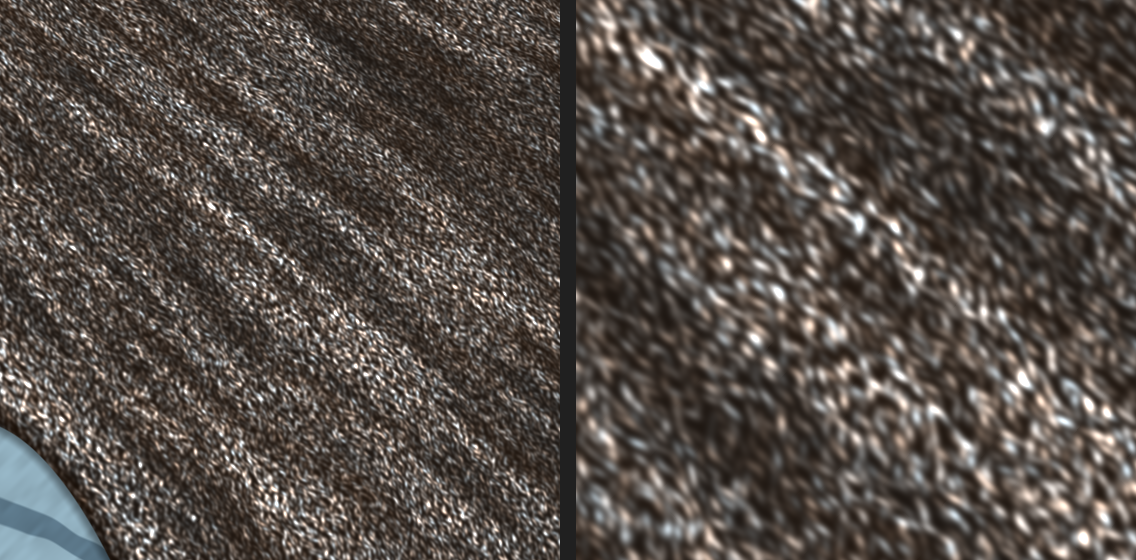
Left, the full canvas; right, a detail of the centre.
Reproduce this texture procedurally as a three.js fragment shader.

```glsl
// Draped dark brown tweed with diagonal ribs, and a patch of painted blue in the lower left corner.
varying vec2 vUv;

const vec2 FAN_CENTRE = vec2(-2.56, 3.07);   // far point the ribs spread from
const float FAN_RADIUS = 4.0;
const float FAN_ANGLE = -0.6986;             // angle of the rib through the middle
const vec2 GRAIN_SIZE = vec2(0.0086, 0.0063);
const float GRAIN_GROWTH = 0.25;             // grains get larger towards the lower left
const float GRAIN_TILT = -0.4;
const float GRAIN_TURN = 1.5;                // random spread of the tilt
const float BASE_TONE = 0.085;
const float GRAIN_TONE = 0.41;
const vec3 WARMTH = vec3(0.033, 0.0, -0.024);
const vec3 TINT_AXIS = vec3(0.05, 0.0, -0.035);
const vec3 LIGHT_BLUE = vec3(0.57, 0.69, 0.75);
const vec3 DEEP_BLUE = vec3(0.36, 0.47, 0.54);
const float EDGE_BLUR = 0.0018;

float hash(vec2 p) {
  vec3 q = fract(p.xyx * vec3(0.1031, 0.1030, 0.0973));
  q += dot(q, q.yzx + 33.33);
  return fract((q.x + q.y) * q.z);
}

float noise(vec2 p) {
  vec2 i = floor(p);
  vec2 f = fract(p);
  f = f * f * (3.0 - 2.0 * f);
  return mix(mix(hash(i), hash(i + vec2(1.0, 0.0)), f.x),
             mix(hash(i + vec2(0.0, 1.0)), hash(i + vec2(1.0, 1.0)), f.x), f.y);
}

// Soft band of the given half width around a centre.
float band(float x, float centre, float halfWidth) {
  float d = (x - centre) / halfWidth;
  return exp(-d * d);
}

// x runs along the ribs, y across them.
vec2 ribSpace(vec2 p) {
  vec2 d = p - FAN_CENTRE;
  vec2 r = vec2(length(d) - FAN_RADIUS, FAN_RADIUS * (atan(d.y, d.x) - FAN_ANGLE));
  r.y += 0.014 * (noise(p * 6.0) - 0.5) + 0.004 * (noise(p * 26.0) - 0.5);
  return r;
}

// Randomly turned elliptical stitches: x is brightness, y is tint.
vec2 grains(vec2 r) {
  vec2 q = r * (1.0 + GRAIN_GROWTH * r.y) / GRAIN_SIZE;
  vec2 cell = floor(q);
  vec2 sum = vec2(0.0);
  for (int j = -1; j <= 1; j++) {
    for (int i = -1; i <= 1; i++) {
      vec2 id = cell + vec2(float(i), float(j));
      vec2 jitter = vec2(hash(id + 7.3), hash(id + 51.7));
      vec2 d = q - id - 0.5 - 0.8 * (jitter - 0.5);
      float a = GRAIN_TILT + GRAIN_TURN * (hash(id + 93.1) - 0.5);
      float c = cos(a);
      float s = sin(a);
      vec2 e = vec2(c * d.x + s * d.y, c * d.y - s * d.x) * vec2(0.8, 1.25);
      float glow = hash(id + 140.9);
      float weight = mix(0.33, 1.4, glow * glow) * exp(-4.0 * dot(e, e));
      sum += weight * vec2(1.0, hash(id + 211.5) - 0.5);
    }
  }
  return sum;
}

// Light on the ribs, the thin threads and the broad folds.
float clothShade(vec2 r) {
  float rib = 0.6 * noise(r * vec2(4.0, 34.0) + 20.0) + 0.4 * noise(r * vec2(7.0, 95.0) + 60.0);
  float shade = mix(0.5, 1.5, smoothstep(0.2, 0.8, rib));
  shade *= 0.82 + 0.36 * noise(r * vec2(1.5, 7.0) + 40.0);
  shade *= 1.0 - 0.6 * band(r.y, 0.42, 0.032);
  shade *= 1.0 + 0.2 * band(r.y, 0.35, 0.025);
  shade *= 1.0 - 0.45 * band(r.y, -0.23, 0.018) * band(r.x, -0.1, 0.25);
  return shade;
}

vec3 cloth(vec2 p, float edge) {
  vec2 r = ribSpace(p);
  vec2 grain = grains(r);
  float shade = clothShade(r);
  float hem = smoothstep(0.0, 0.045, edge + 0.012 * (noise(p * 60.0) - 0.5));
  shade *= mix(0.25, 1.0, hem) * (1.0 + 0.2 * band(edge, 0.065, 0.02));
  float tone = BASE_TONE * mix(0.65, 1.0, hem) + GRAIN_TONE * grain.x * shade;
  float patchTint = 0.5 * (noise(r * vec2(6.0, 40.0) + 80.0) - 0.5);
  return vec3(tone) + WARMTH + TINT_AXIS * (2.0 * grain.y * shade + patchTint);
}

vec3 paintedBlue(vec2 p, float edge) {
  float wobble = 0.012 * (noise(p * 22.0) - 0.5);
  float stripe = abs(p.y - 0.09 + 0.3 * p.x + 1.2 * p.x * p.x + wobble);
  vec3 colour = mix(DEEP_BLUE, LIGHT_BLUE, smoothstep(0.019, 0.025, stripe));
  float brush = noise(vec2(p.x + p.y, p.y - p.x) * vec2(18.0, 70.0));
  return colour * (0.93 + 0.12 * brush) * mix(0.62, 1.0, smoothstep(0.0, 0.022, -edge));
}

void main() {
  // Signed distance to the curved hem, positive on the cloth.
  float slope = 0.45 + 7.7 * vUv.x;
  float hemLine = 0.238 - 0.45 * vUv.x - 3.85 * vUv.x * vUv.x;
  float edge = (vUv.y - hemLine) / sqrt(1.0 + slope * slope);

  vec3 colour = mix(paintedBlue(vUv, edge), cloth(vUv, edge),
                    smoothstep(-EDGE_BLUR, EDGE_BLUR, edge));
  gl_FragColor = vec4(clamp(colour, 0.0, 1.0), 1.0);
}
```
